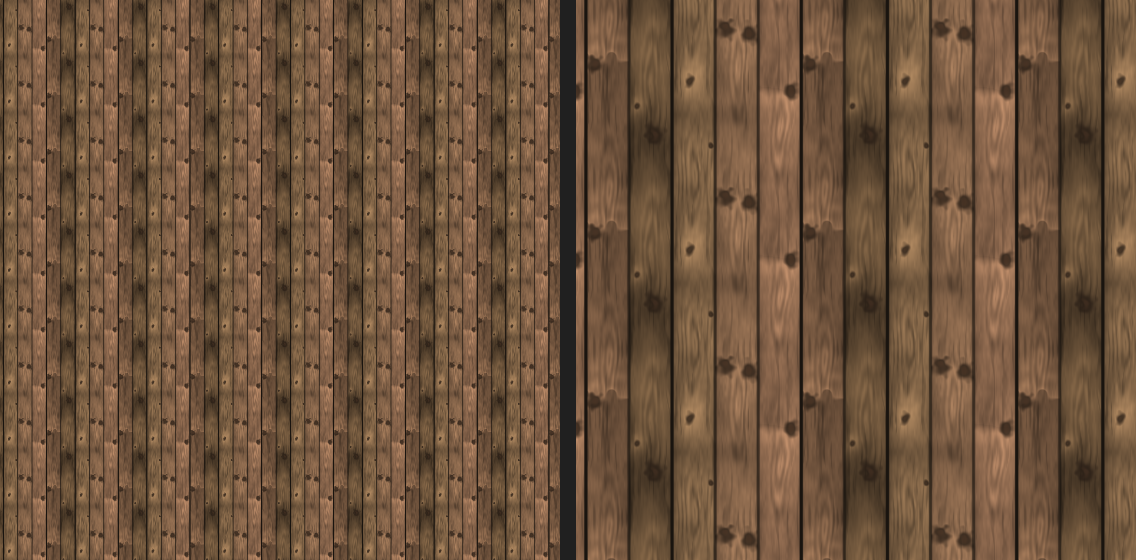
Left, the full canvas; right, a detail of the centre.
Write a three.js fragment shader that draws this texture.

```glsl
#define REPEATS vec2(7.80, 9.96)
#define PHASE_X 0.046
#define PLANKS 5.0
#define TILE_HEIGHT 3.914
#define GAP_WIDTH 0.018
#define GAP_BLUR 0.040
#define GRAIN_AMOUNT 0.34
#define STREAK_AMOUNT 0.16
#define RING_AMOUNT 0.09
#define RING_COUNT 9.0
#define STAIN_AMOUNT 0.44

varying vec2 vUv;

const vec3 OLIVE = vec3(0.480, 0.372, 0.262);
const vec3 TAN = vec3(0.490, 0.368, 0.270);
const vec3 ROSE = vec3(0.492, 0.364, 0.272);
const vec3 UMBER = vec3(0.420, 0.312, 0.228);
const vec3 MOSS = vec3(0.355, 0.274, 0.190);
const vec3 KNOT_DARK = vec3(0.17, 0.125, 0.09);
const vec3 KNOT_CORE = vec3(0.29, 0.20, 0.14);
const vec3 GAP_DARK = vec3(0.10, 0.08, 0.06);

float hash(vec2 p) {
  return fract(sin(dot(p, vec2(127.1, 311.7))) * 43758.5);
}

// Value noise that wraps vertically after a whole number of cells
float noise(vec2 p, float period) {
  vec2 i = floor(p);
  vec2 f = fract(p);
  f = f * f * (3.0 - 2.0 * f);
  float y0 = mod(i.y, period);
  float y1 = mod(i.y + 1.0, period);
  float a = mix(hash(vec2(i.x, y0)), hash(vec2(i.x + 1.0, y0)), f.x);
  float b = mix(hash(vec2(i.x, y1)), hash(vec2(i.x + 1.0, y1)), f.x);
  return mix(a, b, f.y);
}

float wrapOffset(float y, float center) {
  return fract(y - center + 0.5) - 0.5;
}

vec3 plankColor(float id) {
  if (id < 0.5) return OLIVE;
  if (id < 1.5) return TAN;
  if (id < 2.5) return ROSE;
  if (id < 3.5) return UMBER;
  return MOSS;
}

// Ragged dark knot with a lighter halo, kept to its plank
void addKnot(inout vec3 color, vec2 p, vec2 center, float radius, float glow) {
  float inside = step(abs(floor(p.x) - floor(center.x)), 0.5);
  vec2 d = vec2(p.x - center.x, wrapOffset(p.y, center.y) * TILE_HEIGHT * 0.85);
  float dist = length(d) / radius + 0.8 * (noise(p * vec2(8.0, 32.0), 32.0) - 0.5);
  color *= 1.0 + inside * glow * exp(-0.16 * dist * dist);
  color = mix(color, KNOT_DARK, inside * 0.80 * (1.0 - smoothstep(0.5, 1.3, dist)));
  color = mix(color, KNOT_CORE, inside * 0.5 * (1.0 - smoothstep(0.1, 0.5, dist)));
}

// Weathered light and dark areas along each plank
float stain(vec2 p, float id) {
  float ragged = 0.10 * (noise(p * vec2(5.0, 20.0), 20.0) - 0.5);
  float cloud = 0.6 * noise(p * vec2(2.0, 4.0) + vec2(id * 7.0, 0.0), 4.0)
              + 0.4 * noise(p * vec2(4.0, 11.0), 11.0);
  float tone = STAIN_AMOUNT * (cloud - 0.5);
  if (id > 1.5 && id < 2.5) {
    float s = fract(p.y - 0.84 + ragged * 0.4);
    tone += 0.30 * exp(-2.5 * s) * smoothstep(0.0, 0.05, s) - 0.09;
  } else if (id > 2.5 && id < 3.5) {
    float s = fract(0.70 - p.y + ragged * 2.0);
    tone += 0.50 * exp(-5.0 * s) * smoothstep(0.0, 0.05, s) - 0.08;
  } else if (id > 3.5) {
    tone -= 0.18 * cos(6.2832 * (p.y - 0.2));
  }
  return tone;
}

void main() {
  // Tile coordinates: x counts planks, y runs down one repeat
  vec2 tile = fract(vec2(vUv.x, 1.0 - vUv.y) * REPEATS - vec2(PHASE_X, 0.0));
  vec2 p = vec2(tile.x * PLANKS, tile.y);
  float id = floor(p.x);
  float across = fract(p.x);

  // Long fibres and sparse thin dark streaks
  float bend = noise(p * vec2(2.0, 5.0), 5.0) - 0.5;
  float fibre = noise(vec2(p.x * 6.0 + bend, p.y * 3.0), 3.0) * 0.4
              + noise(vec2(p.x * 15.0 + bend * 2.0, p.y * 8.0), 8.0) * 0.3
              + noise(vec2(p.x * 30.0, p.y * 26.0), 26.0) * 0.3;
  float streak = smoothstep(0.62, 0.9, noise(vec2(p.x * 20.0 + bend * 3.0, p.y * 5.0), 5.0));

  // Narrow stretched arches of growth rings
  float archY = wrapOffset(p.y, 0.72 + 0.37 * (id - 1.0)) * TILE_HEIGHT;
  float arch = length(vec2(across - 0.5 + 0.14 * bend, archY * 0.17));
  float rings = sin(6.2832 * RING_COUNT * (arch + 0.05 * bend));

  vec3 color = plankColor(id);
  color *= 1.0 + GRAIN_AMOUNT * (fibre - 0.5) - STREAK_AMOUNT * (streak - 0.2) + stain(p, id);
  color *= 1.0 + RING_AMOUNT * rings * (1.0 - smoothstep(0.12, 0.38, arch));

  // Broad shade around the blotch on the darkest plank
  vec2 smear = vec2((p.x - 4.55) * 1.6, wrapOffset(p.y, 0.13) * TILE_HEIGHT);
  color *= 1.0 - 0.22 * exp(-4.0 * dot(smear, smear));

  // Knots: position, radius, halo
  addKnot(color, p, vec2(0.41, 0.80), 0.12, 0.32);
  addKnot(color, p, vec2(0.90, 0.185), 0.07, 0.08);
  addKnot(color, p, vec2(1.24, 0.495), 0.20, 0.14);
  addKnot(color, p, vec2(1.82, 0.515), 0.19, 0.14);
  addKnot(color, p, vec2(2.78, 0.856), 0.16, 0.14);
  addKnot(color, p, vec2(3.22, 0.705), 0.18, 0.14);
  addKnot(color, p, vec2(4.18, 0.95), 0.08, 0.45);
  addKnot(color, p, vec2(4.60, 0.11), 0.21, 0.05);

  // Thin gaps: deep at the tile side and after the third plank, fainter elsewhere
  float edge = min(across, 1.0 - across);
  float gapId = mod(floor(p.x + 0.5), PLANKS);
  float strength = gapId < 0.5 || abs(gapId - 3.0) < 0.5 ? 1.0 : 0.68;
  color *= mix(0.92, 1.0, smoothstep(0.0, 0.14, edge));
  float gap = 1.0 - smoothstep(GAP_WIDTH * strength, GAP_WIDTH + GAP_BLUR, edge);
  color = mix(color, GAP_DARK, gap * strength);
  gl_FragColor = vec4(color, 1.0);
}
```
